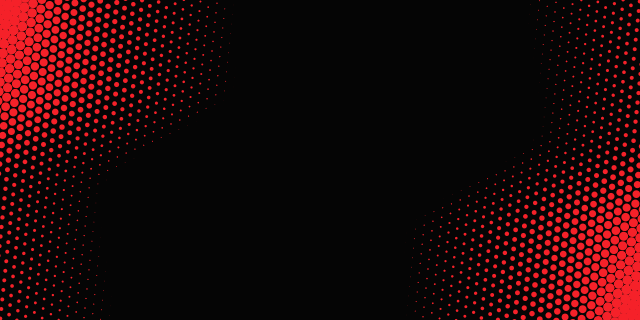
Reproduce this background procedurally as a Shadertoy shader.

```glsl
const vec3 BLACK = vec3(0.018, 0.018, 0.019);
const vec3 RED = vec3(0.96, 0.13, 0.16);
const vec3 CRIMSON = vec3(0.72, 0.11, 0.14);
const float PITCH = 0.030;

mat2 rotation(float angle) {
    float c = cos(angle), s = sin(angle);
    return mat2(c, s, -s, c);
}

// Nearest centre of a hexagonal lattice with unit spacing
vec2 hexCentre(vec2 p) {
    vec2 cell = vec2(1.0, 1.7320508);
    vec2 a = cell * round(p / cell);
    vec2 b = cell * (floor(p / cell) + 0.5);
    return distance(p, a) < distance(p, b) ? a : b;
}

// Distance from the wavy border of the dotted field, positive inside
float fieldDepth(vec2 p) {
    float border = mix(0.73, 0.31, smoothstep(0.25, 0.62, p.y));
    border += 0.04 * smoothstep(0.65, 1.0, p.y);
    return border - p.x;
}

float dotRadius(vec2 centre) {
    float depth = max(fieldDepth(centre), 0.0);
    float corner = exp(-dot(centre, centre) / 0.025);
    float lowFade = 1.0 - 0.2 * smoothstep(0.6, 1.0, centre.y);
    return (0.001 + 0.019 * depth) * lowFade + 0.003 * corner;
}

void mainImage(out vec4 fragColor, in vec2 fragCoord) {
    vec2 uv = fragCoord / iResolution.y;
    float aspect = iResolution.x / iResolution.y;

    // Half-turn symmetry: both fields are measured from their bright corner
    vec2 p = uv.x < 0.5 * aspect ? vec2(uv.x, 1.0 - uv.y)
                                 : vec2(aspect - uv.x, uv.y);

    // Tilted halftone lattice
    mat2 tilt = rotation(0.42);
    vec2 centre = transpose(tilt) * (hexCentre(tilt * p / PITCH) * PITCH);

    // Dots shrink toward the border and vanish beyond it
    float edge = dotRadius(centre) - distance(p, centre);
    float coverage = clamp(0.5 + edge * iResolution.y, 0.0, 1.0);
    coverage *= smoothstep(-0.01, 0.04, fieldDepth(centre));

    // The gaps fill with crimson at the corner
    float fill = 1.0 - smoothstep(0.03, 0.13, length(p));
    vec3 color = mix(BLACK, CRIMSON, fill);
    color = mix(color, RED, coverage);

    fragColor = vec4(color, 1.0);
}
```
